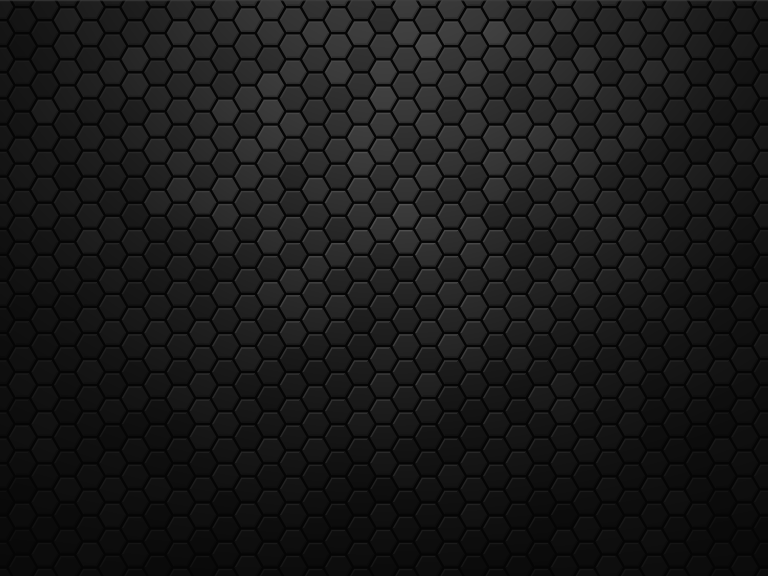
Write a WebGL 2 fragment shader that draws this pattern.

```glsl
#version 300 es
precision highp float;
// Dark mesh of bevelled flat-topped hexagons under a soft light from above.

#define ROWS 22.1          // hexagons down the canvas height
#define ANCHOR vec2(-0.001, 0.603) // centre of one hexagon, x from mid canvas
#define FACE_RADIUS 0.454  // apothem of a face, in row pitches
#define RIM_WIDTH 0.032    // width of the lit bevel
#define RIM_GAIN 0.13      // brightness of the lit bevel
#define VARIATION 0.28     // tone spread between cells
#define PATCHINESS 0.09    // tone spread of the broad patches
#define GROOVE_TONE 0.02
#define AMBIENT 0.042
#define GLOW 0.185

uniform vec2 u_resolution;
out vec4 fragColor;

const vec2 LATTICE = vec2(1.7320508, 1.0);
const vec2 SLANT = vec2(0.8660254, 0.5);

float hash(vec2 p) {
    p = fract(p * vec2(0.1031, 0.1137));
    p += dot(p, p.yx + 33.33);
    return fract((p.x + p.y) * p.x * 17.0);
}

// Offset from the nearest hexagon centre in xy, that centre in zw.
vec4 hexCell(vec2 p) {
    vec2 a = round(p / LATTICE) * LATTICE;
    vec2 b = (floor(p / LATTICE) + 0.5) * LATTICE;
    vec2 centre = dot(p - a, p - a) < dot(p - b, p - b) ? a : b;
    return vec4(p - centre, centre);
}

// Broad glow, strongest at the top middle.
float faceLight(vec2 uv) {
    float across = (uv.x - 0.02) / 0.55;
    return AMBIENT + GLOW * exp(-across * across) * smoothstep(-0.1, 0.95, uv.y);
}

// Layered sines, about -1 to 1, for uneven patches of cells.
float patches(vec2 p) {
    return 0.6 * sin(0.9 * p.x + 1.3 * sin(0.7 * p.y))
         + 0.4 * sin(1.1 * p.y - 0.6 * p.x + 2.0);
}

void main() {
    vec2 uv = (gl_FragCoord.xy - vec2(0.5 * u_resolution.x, 0.0)) / u_resolution.y;
    float pixel = ROWS / u_resolution.y;
    vec4 cell = hexCell((uv - ANCHOR) * ROWS);
    vec2 q = cell.xy;

    // Distance to the face edge, and the outward normal of the nearest side
    float slanted = dot(abs(q), SLANT);
    float d = max(abs(q.y), slanted) - FACE_RADIUS;
    vec2 side = sign(q) * (abs(q.y) > slanted ? vec2(0.0, 1.0) : SLANT);
    float facing = dot(side, vec2(-0.5, 0.8660254));

    // Face tone: cell variation, patches and a slight fall-off down each cell
    vec2 id = round(cell.zw / (0.5 * LATTICE)) + 100.0;
    float tone = faceLight(uv);
    tone *= 1.0 + VARIATION * (hash(id) - 0.5) + PATCHINESS * patches(cell.zw) + 0.06 * q.y;

    // Bevel: lit on the top and upper left, shaded on the lower sides
    float rim = 1.0 - smoothstep(0.0, RIM_WIDTH + 0.6 * pixel, abs(d + RIM_WIDTH));
    vec2 spot = (uv - vec2(0.02, 0.46)) / vec2(0.46, 0.38);
    float sheen = 0.15 + 0.85 * exp(-dot(spot, spot));
    tone += rim * max(facing, 0.0) * RIM_GAIN * sheen;
    tone *= 1.0 - 0.25 * rim * max(-facing, 0.0);

    // Groove between the faces
    float face = 1.0 - smoothstep(-0.6 * pixel, 0.6 * pixel, d);
    tone = mix(GROOVE_TONE, tone, face);

    // Thin pale line along the top border
    float border = smoothstep(0.9965, 0.9995, uv.y);
    tone = mix(tone, 0.26, 0.6 * border);

    fragColor = vec4(vec3(tone), 1.0);
}
```
